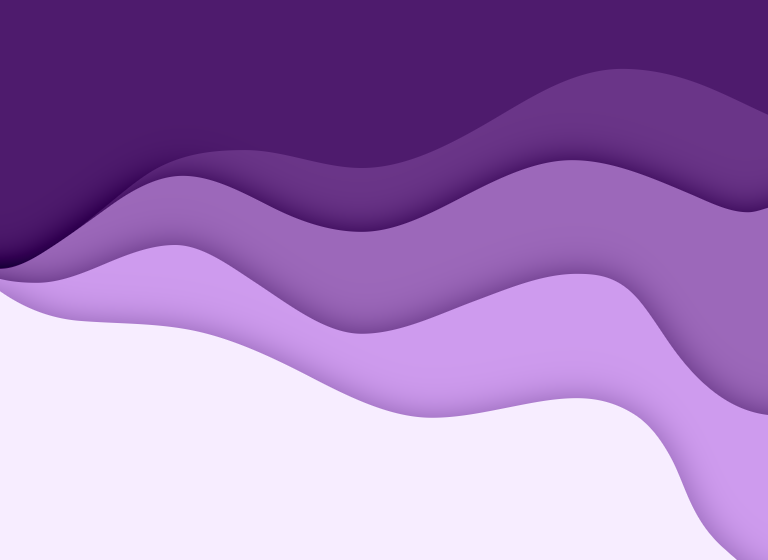
A Shadertoy shader for this background:

```glsl
// Layered paper waves: four sheets stacked over a deep violet backdrop.
// Each sheet's top edge is a cubic Hermite curve; the front three cast
// a soft shadow, found by a Gaussian blur of the sheet, on all behind.

const vec3 BACKDROP = vec3(0.306, 0.106, 0.427);
const vec3 PLUM     = vec3(0.416, 0.208, 0.533);
const vec3 ORCHID   = vec3(0.612, 0.408, 0.729);
const vec3 LILAC    = vec3(0.808, 0.608, 0.933);
const vec3 MIST     = vec3(0.969, 0.929, 1.000);

const vec3  SHADOW_TINT = vec3(0.27, 0.25, 0.26); // light removed in full shade
const float SHADOW_BLUR = 0.031;                  // sigma, in canvas heights
const int   BLUR_TAPS   = 4;                      // taps on each side
const int   KNOTS       = 12;

// Edge knots: x, height, slope, all as fractions of the canvas
const vec3 PLUM_EDGE[KNOTS] = vec3[KNOTS](
    vec3(0.0, 0.521, 0.07), vec3(0.130, 0.623, 1.10), vec3(0.208, 0.702, 0.69),
    vec3(0.319, 0.732, 0.0), vec3(0.395, 0.716, -0.32), vec3(0.471, 0.700, 0.0),
    vec3(0.625, 0.773, 0.78), vec3(0.717, 0.844, 0.65), vec3(0.810, 0.877, 0.0),
    vec3(0.905, 0.853, -0.49), vec3(1.0, 0.795, -0.62), vec3(1.1, 0.730, -0.60));

const vec3 ORCHID_EDGE[KNOTS] = vec3[KNOTS](
    vec3(0.0, 0.520, 0.0), vec3(0.065, 0.557, 0.89), vec3(0.143, 0.632, 0.99),
    vec3(0.238, 0.686, 0.0), vec3(0.354, 0.630, -0.69), vec3(0.471, 0.586, 0.0),
    vec3(0.599, 0.646, 0.71), vec3(0.745, 0.714, 0.0), vec3(0.898, 0.654, -0.58),
    vec3(0.974, 0.621, 0.0), vec3(1.0, 0.629, 0.41), vec3(1.1, 0.680, 0.40));

const vec3 LILAC_EDGE[KNOTS] = vec3[KNOTS](
    vec3(0.0, 0.502, -0.34), vec3(0.048, 0.495, 0.0), vec3(0.137, 0.529, 0.58),
    vec3(0.228, 0.5625, 0.0), vec3(0.332, 0.496, -0.90), vec3(0.471, 0.404, 0.0),
    vec3(0.618, 0.4625, 0.51), vec3(0.751, 0.511, 0.0), vec3(0.823, 0.477, -1.30),
    vec3(0.879, 0.373, -1.85), vec3(1.0, 0.259, -0.16), vec3(1.1, 0.250, 0.0));

const vec3 MIST_EDGE[KNOTS] = vec3[KNOTS](
    vec3(0.0, 0.480, -0.96), vec3(0.104, 0.427, -0.11), vec3(0.247, 0.411, -0.26),
    vec3(0.404, 0.327, -0.71), vec3(0.5625, 0.254, 0.0), vec3(0.664, 0.273, 0.27),
    vec3(0.751, 0.289, 0.0), vec3(0.827, 0.259, -0.89), vec3(0.875, 0.179, -2.60),
    vec3(0.896, 0.1125, -3.15), vec3(0.958, 0.002, -1.23), vec3(1.0, -0.036, -0.80));

// Height of the edge curve at x
float edgeHeight(vec3 knots[KNOTS], float x) {
    x = clamp(x, knots[0].x, knots[KNOTS - 1].x);
    vec3 a = knots[0];
    vec3 b = knots[1];
    for (int i = 1; i < KNOTS - 1; i++) {
        if (x < knots[i].x) break;
        a = knots[i];
        b = knots[i + 1];
    }
    float span = b.x - a.x;
    float t = (x - a.x) / span;
    float s = 1.0 - t;
    return s * s * ((1.0 + 2.0 * t) * a.y + t * span * a.z)
         + t * t * ((1.0 + 2.0 * s) * b.y - s * span * b.z);
}

// Sheet blurred by a Gaussian: taps across x, a logistic step along y
float softShadow(vec3 knots[KNOTS], vec2 uv, float aspect) {
    float shade = 0.0;
    float total = 0.0;
    for (int i = -BLUR_TAPS; i <= BLUR_TAPS; i++) {
        float offset = 2.4 * float(i) / float(BLUR_TAPS);
        float weight = exp(-0.5 * offset * offset);
        float x = uv.x + offset * SHADOW_BLUR / aspect;
        float above = (uv.y - edgeHeight(knots, x)) / SHADOW_BLUR;
        shade += weight / (1.0 + exp(1.702 * above));
        total += weight;
    }
    return shade / total;
}

// Antialiased cover of the area below the edge
float sheetCover(vec3 knots[KNOTS], vec2 uv) {
    float above = uv.y - edgeHeight(knots, uv.x);
    float pixel = length(vec2(dFdx(above), dFdy(above)));
    return clamp(0.5 - above / pixel, 0.0, 1.0);
}

// Darken what lies behind, then lay the sheet on top
vec3 laySheet(vec3 behind, vec3 paper, vec3 knots[KNOTS], vec2 uv, float aspect) {
    vec3 shaded = max(behind - SHADOW_TINT * softShadow(knots, uv, aspect), 0.0);
    return mix(shaded, paper, sheetCover(knots, uv));
}

void mainImage(out vec4 fragColor, in vec2 fragCoord) {
    vec2 uv = fragCoord / iResolution.xy;
    float aspect = iResolution.x / iResolution.y;

    // Back to front; the rear sheet lies flat and casts no shadow
    vec3 color = mix(BACKDROP, PLUM, sheetCover(PLUM_EDGE, uv));
    color = laySheet(color, ORCHID, ORCHID_EDGE, uv, aspect);
    color = laySheet(color, LILAC, LILAC_EDGE, uv, aspect);
    color = laySheet(color, MIST, MIST_EDGE, uv, aspect);
    fragColor = vec4(color, 1.0);
}
```
